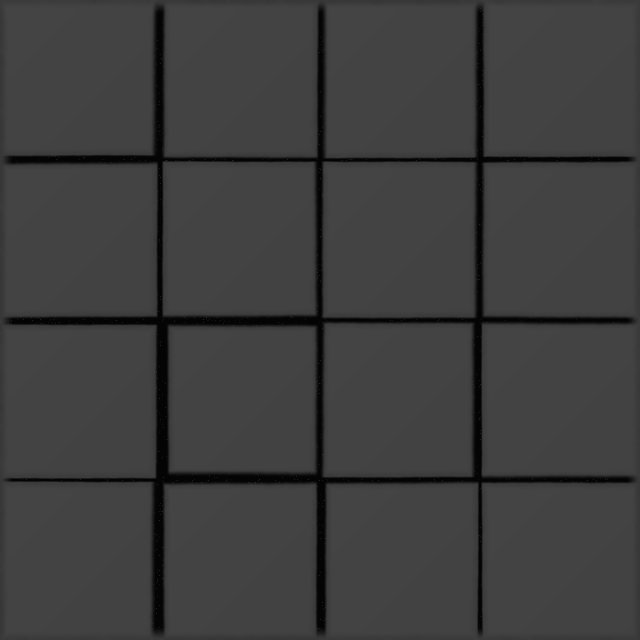
This texture is drawn by a Shadertoy shader. Its source:

```glsl
// Four by four dark matte tiles parted by narrow, uneven black grooves.
// Every tile side gets its own hashed inset, tilt and softness; layered sines
// roughen the edges, and sparse cellular specks leave dust in the grooves.
#define TILES 4.0
#define FACE_COLOR vec3(0.262)
#define RIM_COLOR vec3(0.215)
#define GROOVE_COLOR vec3(0.016)
#define MIN_INSET 0.008
#define MAX_INSET 0.030
#define WIDE_SEAM 1.55
#define TILT 0.012
#define RIM_WIDTH 0.055
#define BORDER_FADE 0.022
#define DUST_CELLS 420.0

float hash(vec2 p) {
    vec3 q = fract(vec3(p.xyx) * 0.1031);
    q += dot(q, q.yzx + 33.33);
    return fract((q.x + q.y) * q.z);
}

// Irregular edge: a slow wave with finer ripples, about -1 to 1
float roughness(float t, float seed) {
    float phase = seed * 40.0;
    return 0.5 * sin(t * 9.0 + phase)
         + 0.3 * sin(t * 31.0 + phase * 1.7)
         + 0.2 * sin(t * 83.0 + phase * 2.3);
}

// One tile side: x is face coverage, y is rim shading.
// d runs inward from the cell boundary; t runs along the side.
vec2 tileSide(float d, float t, vec2 tile, float sideId, float seam, float pixel) {
    float seed = hash(tile * 5.0 + sideId * 17.0 + 3.0);
    float lean = hash(tile * 9.0 + sideId * 29.0 + 8.0) - 0.5;
    float blur = hash(tile * 13.0 + sideId * 11.0 + 5.0);

    float inset = mix(MIN_INSET, MAX_INSET, seed * seed);
    bool wide = sideId < 2.0 && seam == 1.0;
    inset *= wide ? WIDE_SEAM : 1.0;
    inset += TILT * lean * (t - 0.5) + 0.0018 * roughness(t, seed);
    inset = max(inset, 0.004);

    // The canvas border carries a rim but no groove
    bool outer = seam < 0.5 || seam > TILES - 0.5;
    float soft = pixel + 0.030 * blur * blur;
    float face = outer ? 1.0 : smoothstep(inset - pixel * 0.5, inset + soft, d);
    float rim = 1.0 - smoothstep(0.0, RIM_WIDTH, d - (outer ? 0.0 : inset));
    return vec2(face, rim * mix(0.65, 1.0, blur));
}

// Small round specks, one possible per cell
float dust(vec2 uv) {
    vec2 p = uv * DUST_CELLS;
    vec2 cell = floor(p);
    float chance = hash(cell + 71.0);
    vec2 center = 0.3 + 0.4 * vec2(hash(cell + 19.0), hash(cell + 43.0));
    float dotMask = 1.0 - smoothstep(0.15, 0.55, length(fract(p) - center));
    return dotMask * smoothstep(0.90, 1.0, chance);
}

void mainImage(out vec4 fragColor, in vec2 fragCoord) {
    vec2 uv = fragCoord / iResolution.xy;
    vec2 grid = uv * TILES;
    vec2 tile = floor(grid);
    vec2 local = fract(grid);
    float pixel = 1.5 * TILES / min(iResolution.x, iResolution.y);

    // Sides 0 and 1 are left and right; 2 and 3 are bottom and top
    float face = 1.0;
    float rim = 0.0;
    for (int i = 0; i < 4; i++) {
        bool upright = i < 2;
        float far = float(i % 2);
        float across = upright ? local.x : local.y;
        float along = upright ? local.y : local.x;
        float seam = (upright ? tile.x : tile.y) + far;
        float d = mix(across, 1.0 - across, far);
        vec2 side = tileSide(d, along, tile, float(i), seam, pixel);
        face *= side.x;
        rim = max(rim, side.y);
    }

    // Grooves taper away at the canvas border
    vec2 borderGap = min(uv, 1.0 - uv);
    float border = min(borderGap.x, borderGap.y);
    face = mix(1.0, face, smoothstep(0.0, BORDER_FADE, border));

    // Faint smudges gather along the rims; a slight falloff crosses each face
    float smudge = roughness(grid.x + 0.4 * sin(grid.y * 5.0), 0.37)
                 * roughness(grid.y + 0.4 * sin(grid.x * 4.0), 0.71);
    vec3 surface = FACE_COLOR + 0.006 * (local.y - local.x);
    surface = mix(surface, RIM_COLOR, clamp(rim * (1.0 + 0.5 * smudge), 0.0, 1.0));

    vec3 groove = GROOVE_COLOR + 0.13 * dust(uv);
    fragColor = vec4(mix(groove, surface, face), 1.0);
}
```
